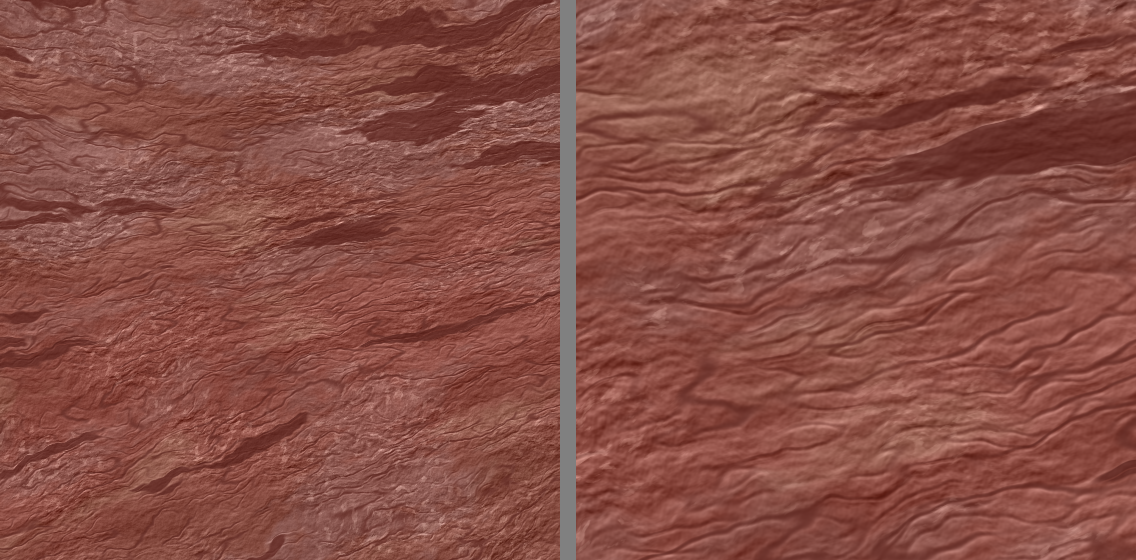
Left, the full canvas; right, a detail of the centre.
A three.js fragment shader for this texture:

```glsl
// Weathered red fibrous rock: slanting folded strata, dark seams, mauve crackled patches.
varying vec2 vUv;

const vec3 BROWN = vec3(0.515, 0.29, 0.245);
const vec3 RED = vec3(0.55, 0.293, 0.255);
const vec3 MAUVE = vec3(0.55, 0.355, 0.33);
const vec3 TAN = vec3(0.62, 0.43, 0.36);
const vec3 SEAM = vec3(0.40, 0.18, 0.155);
const vec3 GLINT = vec3(0.12, 0.13, 0.125);

const float SLANT = 0.42;                   // rise of the strata to the right
const float TURN = 0.58;                    // flattening toward the top left
const vec2 FOLD_SCALE = vec2(6.0, 22.0);    // frequency along and across the strata
const vec2 FURROW_SCALE = vec2(8.0, 30.0);
const vec2 FIBRE_SCALE = vec2(22.0, 58.0);
const vec2 SEAM_SCALE = vec2(1.7, 10.0);
const vec2 CRACKLE_SCALE = vec2(52.0, 68.0);
const vec2 LIGHT_STEP = vec2(-0.0009, 0.0020);
const float RELIEF_GAIN = 0.80;

float hash(vec2 p) {
  vec3 q = fract(vec3(p.xyx) * 0.1031);
  q += dot(q, q.yzx + 33.33);
  return fract((q.x + q.y) * q.z);
}

// Dot product of a random unit gradient at a lattice corner with the offset to it.
float corner(vec2 cell, vec2 offset) {
  float angle = 6.2832 * hash(cell);
  return dot(vec2(cos(angle), sin(angle)), offset);
}

float noise(vec2 p) {
  vec2 i = floor(p), f = fract(p);
  vec2 w = f * f * f * (f * (f * 6.0 - 15.0) + 10.0);
  vec2 e = vec2(1.0, 0.0);
  return mix(mix(corner(i, f), corner(i + e, f - e), w.x),
             mix(corner(i + e.yx, f - e.yx), corner(i + e.xx, f - e.xx), w.x), w.y);
}

float fbm(vec2 p) {
  float sum = 0.0, gain = 1.0;
  for (int octave = 0; octave < 4; octave++) {
    sum += gain * noise(p);
    p = p * 1.97 + vec2(17.3, 9.1);
    gain *= 0.55;
  }
  return sum;
}

// Thin winding lines along the zero contours of the noise.
float crease(vec2 p, float width) {
  return 1.0 - smoothstep(0.0, width, abs(noise(p)));
}

// Bent coordinates: x runs along the strata, y across them.
vec2 flow(vec2 p) {
  float turn = TURN * smoothstep(0.3, 0.95, p.y);
  float across = p.y - SLANT * p.x + turn * (p.x - 0.5 * p.x * p.x);
  across += 0.05 * noise(p * vec2(3.5, 4.5) + 2.7) + 0.018 * noise(p * vec2(11.0, 14.0));
  across += 0.007 * noise(p * 29.0) + 0.004 * noise(p * 67.0);
  return vec2(p.x + SLANT * p.y, across);
}

// Short broken furrows, dense in some places and missing in others.
float furrows(vec2 f) {
  float broken = smoothstep(-0.1, 0.1, noise(f * vec2(6.0, 15.0) + 9.4));
  return crease(f * FURROW_SCALE + 5.2, 0.085) * broken;
}

float fibres(vec2 f) {
  float broken = smoothstep(-0.15, 0.15, noise(f * vec2(10.0, 22.0) + 31.7));
  return crease(f * FIBRE_SCALE + 3.8, 0.15) * broken;
}

float relief(vec2 p) {
  vec2 f = flow(p);
  float crackle = fbm(vec2(p.x, mix(p.y, f.y, 0.5)) * CRACKLE_SCALE + 7.0);
  float rough = 0.17 + 0.15 * smoothstep(-0.2, 0.3, noise(p * vec2(5.0, 7.0) + 20.0));
  return 0.4 * fbm(f * FOLD_SCALE) + rough * crackle - 0.10 * furrows(f) - 0.09 * fibres(f);
}

// Distance to a long fault line that tapers toward both ends.
float fault(vec2 p, vec2 start, vec2 end) {
  vec2 run = end - start;
  float t = clamp(dot(p - start, run) / dot(run, run), 0.0, 1.0);
  return length(p - start - t * run) + 0.03 * abs(2.0 * t - 1.0);
}

void main() {
  vec2 p = vUv;
  vec2 f = flow(p);
  float upper = smoothstep(0.35, 0.65, p.y - 0.12 * p.x + 0.12 * noise(p * 4.0));

  // Broad colour zones
  float redZone = smoothstep(0.36, 0.06, abs(p.y - 0.22 * p.x - 0.25) + 0.15 * noise(p * 5.0 + 4.0));
  float ragged = 0.35 * fbm(f * vec2(14.0, 30.0));
  float mauve = smoothstep(-0.1, 0.26, noise(f * vec2(2.6, 6.0) + 12.6) + ragged + 0.3 * upper - 0.14);
  float ochre = smoothstep(0.22, 0.6, noise(f * vec2(3.2, 8.0) + 41.3) + 0.6 * ragged);
  vec3 color = mix(BROWN, RED, redZone);
  color = mix(color, MAUVE, mauve * (0.95 - 0.45 * redZone));
  color = mix(color, TAN, 0.6 * ochre);

  // Streaky dark seams with pale threads and a pale lip
  float streaks = 0.45 * noise(f * vec2(5.0, 32.0) + 8.1) + 0.14 * noise(f * vec2(24.0, 80.0));
  float seamField = noise(f * SEAM_SCALE + vec2(6.3, 2.4)) + streaks;
  vec2 bent = p + vec2(0.0, 0.06 * noise(p * 5.0 + 1.6));
  float faults = min(fault(bent, vec2(0.42, 0.51), vec2(0.82, 0.65)),
                     fault(bent, vec2(0.62, 0.74), vec2(0.95, 0.86)));
  seamField = max(seamField, 0.62 - 13.0 * faults + streaks);
  float seamEdge = mix(0.38, 0.17, upper);
  float seam = smoothstep(seamEdge, seamEdge + 0.06, seamField);
  float lip = smoothstep(seamEdge - 0.08, seamEdge, seamField) * (1.0 - seam);
  float thread = crease(f * vec2(3.0, 38.0) + 2.2, 0.06);
  seam *= 1.0 - 0.5 * thread;

  // Lit folds, fine grain and thin dark furrows
  float furrow = furrows(f), fibre = fibres(f);
  float shade = RELIEF_GAIN * (relief(p) - relief(p + LIGHT_STEP));
  shade += 0.07 * fbm(f * FOLD_SCALE * 0.5 + 15.0) + 0.03 * noise(p * 150.0);
  color += shade * (1.0 - 0.6 * seam);
  color = mix(color, SEAM, 0.7 * furrow + 0.32 * fibre * (1.0 - furrow));
  color = mix(color, SEAM + 0.35 * shade, 0.88 * seam);

  // Small bright flecks on rough patches
  float fleck = smoothstep(0.15, 0.5, fbm(vec2(p.x, f.y) * vec2(64.0, 88.0) + 3.0));
  float patchy = smoothstep(-0.15, 0.35, noise(p * vec2(5.0, 7.0) + 20.0) + 0.25 * mauve);
  color += GLINT * (fleck * patchy * (1.0 - seam) + 0.35 * lip);

  gl_FragColor = vec4(clamp(color, 0.0, 1.0), 1.0);
}
```
